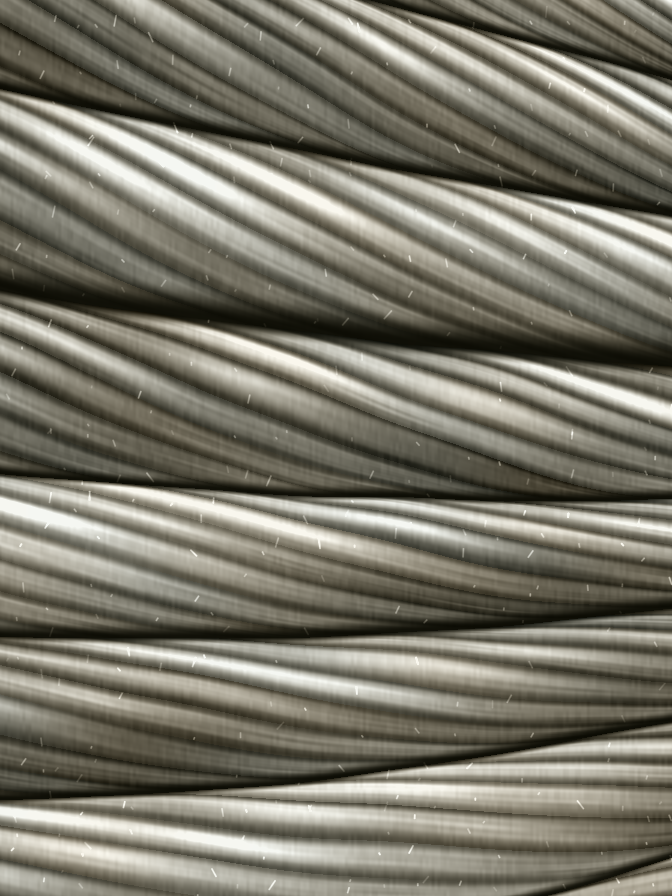
A Shadertoy shader for this texture:

```glsl
// Stacked steel wire cables, fanning apart to the left, each wound from twisted strands.

// Cable layout: heights run downward from the top, in canvas heights
const float LEFT_START = -0.091, LEFT_STEP = 0.2005;
const float RIGHT_START = 0.109, RIGHT_STEP = 0.143;
const float EDGE_WOBBLE = 0.02;
const float EDGE_SAG = 0.016;
const float GAP = 0.008;
const float WIDE_GAP = 0.021;
const float WIDE_GAP_INDEX = 2.0;

// Strand winding
const float STRANDS_ALONG = 4.9;
const float STRANDS_TIGHTEN = 0.9;
const float STRANDS_AROUND = 2.3;
const float STEEPER_ABOVE = 0.07;
const float ROUNDNESS = 0.96;

// Light and wear
const float GROOVE_TONE = 0.22, RIDGE_TONE = 0.66;
const float UNDERSIDE_LIGHT = 0.6;
const float BROAD_VARIATION = 0.2;
const float FLECK_GRID = 24.0;
const float FLECK_CHANCE = 0.4;
const float FLECK_WIDTH = 0.0007;

// Metal colours
const vec3 SHADOW = vec3(0.04, 0.04, 0.01);
const vec3 SHINE = vec3(0.97, 0.97, 0.94);
const vec3 MID_WARMTH = vec3(0.0, 0.014, 0.04);
const vec3 BROWN_TINT = vec3(0.025, 0.0, -0.025);

float hash(vec2 p) {
    return fract(sin(dot(p, vec2(127.1, 311.7))) * 43758.5);
}

float noise(vec2 p) {
    vec2 i = floor(p), f = fract(p);
    f = f * f * (3.0 - 2.0 * f);
    return mix(mix(hash(i), hash(i + vec2(1, 0)), f.x),
               mix(hash(i + vec2(0, 1)), hash(i + vec2(1, 1)), f.x), f.y);
}

// Height of the seam above cable i
float seam(float i, float x) {
    float line = mix(LEFT_START + LEFT_STEP * i, RIGHT_START + RIGHT_STEP * i, x);
    return line + EDGE_WOBBLE * sin(1.25 * i - 1.75) + EDGE_SAG * i * x * (1.0 - x);
}

float gapWidth(float i) {
    return i == WIDE_GAP_INDEX ? WIDE_GAP : GAP * (0.8 + 0.5 * hash(vec2(i, 4.0)));
}

// Short bright scratches, one at most per cell, tilted around the vertical
float flecks(vec2 p, float layer, float pixel) {
    vec2 q = p * FLECK_GRID + layer * 17.3;
    vec2 cell = floor(q);
    vec2 centre = 0.25 + 0.5 * vec2(hash(cell + 1.7), hash(cell + 8.2));
    vec2 d = (fract(q) - centre) / FLECK_GRID;
    float tilt = 1.6 * (hash(cell + 3.1) - 0.5);
    d = mat2(cos(tilt), sin(tilt), -sin(tilt), cos(tilt)) * d;
    float size = hash(cell + 5.9);
    float halfLength = mix(0.0007, 0.006, size * size);
    float dist = length(vec2(d.x, max(abs(d.y) - halfLength, 0.0)));
    float mark = 1.0 - smoothstep(0.0, FLECK_WIDTH + pixel, dist);
    return mark * step(1.0 - FLECK_CHANCE, hash(cell + 6.4)) * mix(0.2, 0.8, hash(cell + 2.6));
}

void mainImage(out vec4 fragColor, in vec2 fragCoord) {
    float pixel = 1.0 / iResolution.y;
    vec2 p = fragCoord * pixel;
    float x = fragCoord.x / iResolution.x;
    float y = 1.0 - p.y + 0.004 * (noise(p * 9.0) - 0.5);

    // Find the cable and the place across it, 0 at its top and 1 at its bottom
    float cable = -1.0;
    for (float i = 0.0; i < 8.0; i++) {
        if (y > seam(i, x)) cable = i;
    }
    float top = seam(cable, x), bottom = seam(cable + 1.0, x);
    float v = clamp((y - top) / (bottom - top), 0.0, 1.0);

    // Wind the strands as helices around the cable
    float theta = asin(ROUNDNESS * (2.0 * v - 1.0));
    float along = (STRANDS_ALONG * x + STRANDS_TIGHTEN * x * x) * (1.0 + STEEPER_ABOVE * (2.5 - cable));
    float wind = along - STRANDS_AROUND * theta + 7.0 * hash(vec2(cable, 2.0));
    wind += 0.3 * (noise(vec2(wind * 0.9, x * 3.0 + cable * 9.0)) - 0.5);
    float strand = floor(wind), f = fract(wind);
    float variation = hash(vec2(strand, cable + 20.0));

    // Round strand profile with a groove, a glossy ridge and drawn streaks
    float ridge = smoothstep(0.0, 0.42, f) * (1.0 - smoothstep(0.75, 1.0, f));
    float streak = noise(vec2(wind * 9.0, x * 7.0 + cable * 13.0));
    float patina = noise(vec2(wind * 2.0, x * 5.0 + cable * 5.0));
    float gloss = exp(-pow((v - 0.22) / 0.2, 2.0)) * exp(-pow((f - 0.6) / 0.2, 2.0));
    float light = mix(1.06, UNDERSIDE_LIGHT, smoothstep(0.15, 0.95, v));
    float grooveDepth = mix(0.6, 1.0, noise(vec2(strand * 3.7, x * 3.0 + cable)));
    float tone = mix(RIDGE_TONE, GROOVE_TONE, (1.0 - ridge) * grooveDepth);
    tone *= light * (0.85 + 0.3 * variation);
    tone += 0.36 * gloss * (0.1 + 1.1 * patina);
    tone += (0.14 * (streak - 0.5) + 0.14 * (patina - 0.5)) * (0.3 + 0.7 * ridge);
    tone += BROAD_VARIATION * (noise(vec2(x * 3.0 + cable * 3.3, y * 5.0)) - 0.5);

    // Fine crosswise grain
    tone += 0.06 * (noise(vec2(p.x * 300.0, p.y * 80.0)) - 0.5);

    // Dark seams, with a longer shadow under each cable
    float upper = smoothstep(-0.002, 0.6 * gapWidth(cable) + pixel, y - top);
    float below = gapWidth(cable + 1.0);
    float lower = smoothstep(0.2 * below, 1.8 * below + pixel, bottom - y);
    tone *= upper * mix(0.06, 1.0, lower);

    // Scattered flecks
    for (float layer = 0.0; layer < 2.0; layer++) {
        tone += 0.45 * flecks(p, layer, pixel) * (0.4 + 0.6 * lower);
    }

    tone = clamp(tone, 0.0, 1.0);
    vec3 color = mix(SHADOW, SHINE, tone) - MID_WARMTH * 4.0 * tone * (1.0 - tone);
    color += BROWN_TINT * (noise(p * 6.0 + strand * 0.7) - 0.5) * lower;
    fragColor = vec4(color, 1.0);
}
```
